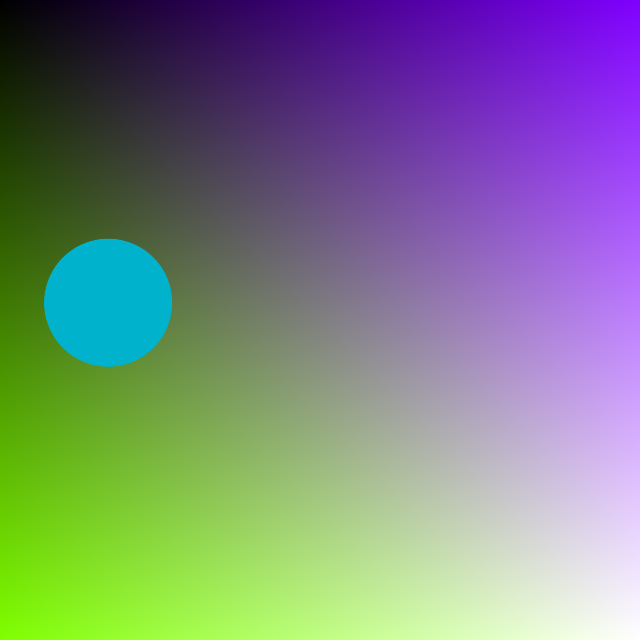
Write a Shadertoy shader that draws this background.

```glsl
// A flat cyan disc over a four-corner colour gradient.
// Green grows downward, blue grows to the right, and red is their mean;
// the disc is a signed distance with a one-pixel soft edge.

const vec3 DISC_COLOR = vec3(0.0, 0.7, 0.8);
const vec2 DISC_CENTER = vec2(0.169, 0.527);
const float DISC_RADIUS = 0.1;

// Black, violet, green and white corners from two linear ramps
vec3 cornerGradient(vec2 uv) {
    float across = uv.x;
    float down = 1.0 - uv.y;
    return vec3(0.5 * (across + down), down, across);
}

float circleDistance(vec2 point, vec2 center, float radius) {
    return length(point - center) - radius;
}

// Coverage of a shape: 1 inside, 0 outside
float coverage(float dist, float pixelSize) {
    return 1.0 - smoothstep(-0.5 * pixelSize, 0.5 * pixelSize, dist);
}

void mainImage(out vec4 fragColor, in vec2 fragCoord) {
    vec2 uv = fragCoord / iResolution.xy;

    // Equal units on both axes keep the disc round
    float pixelSize = 1.0 / iResolution.y;
    vec2 aspect = vec2(iResolution.x * pixelSize, 1.0);

    float disc = circleDistance(uv * aspect, DISC_CENTER * aspect, DISC_RADIUS);
    vec3 color = mix(cornerGradient(uv), DISC_COLOR, coverage(disc, pixelSize));

    fragColor = vec4(color, 1.0);
}
```
